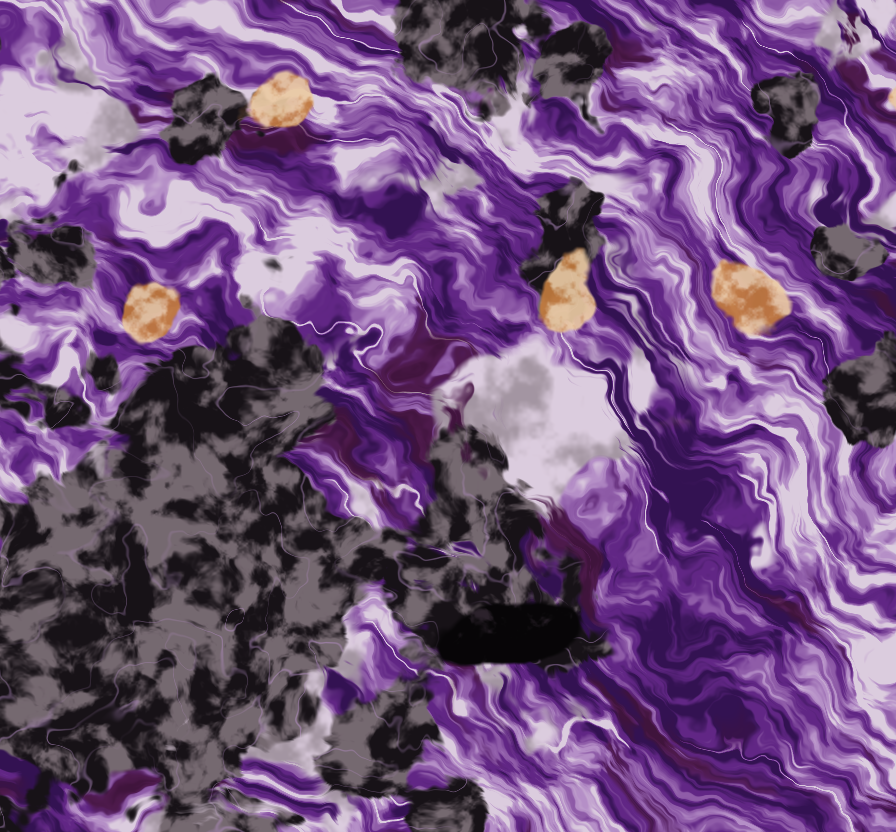
Write a WebGL 1 fragment shader that draws this texture.

```glsl
precision highp float;
// Polished violet stone: silky fibres swirl along a curved diagonal flow, with pale
// veins, milky patches, gritty black clusters and amber grains.
// Warped, stretched noise makes the fibres; jittered cells scatter the inclusions.
uniform vec2 u_resolution;
#define SWIRL 0.20
#define FIBRE_CONTRAST 1.75
#define VEIN_STRENGTH 0.75
#define CLUSTER_CENTER vec2(0.23, 0.25)
#define CLUSTER_SIZE vec2(0.29, 0.27)
#define MILK_CENTER vec2(0.40, 0.26)
#define LENS_CENTER vec2(0.61, 0.237)
#define DARK_CHANCE 0.42
#define GRAIN_CHANCE 0.55

const vec3 INK = vec3(0.20, 0.07, 0.32);
const vec3 VIOLET = vec3(0.38, 0.15, 0.52);
const vec3 ORCHID = vec3(0.56, 0.36, 0.66);
const vec3 LILAC = vec3(0.71, 0.56, 0.78);
const vec3 PALE = vec3(0.86, 0.80, 0.87);
const vec3 MAROON = vec3(0.27, 0.08, 0.20);
const vec3 BLACK = vec3(0.09, 0.07, 0.09);
const vec3 GREY = vec3(0.46, 0.41, 0.44);
const vec3 AMBER = vec3(0.76, 0.48, 0.24);
const vec3 CREAM = vec3(0.92, 0.79, 0.64);

float hash(vec2 p) {
  p = fract(p * vec2(123.34, 456.21));
  p += dot(p, p + 45.32);
  return fract(p.x * p.y);
}
float noise(vec2 p) {
  vec2 i = floor(p), f = fract(p);
  f = f * f * (3.0 - 2.0 * f);
  float low = mix(hash(i), hash(i + vec2(1.0, 0.0)), f.x);
  float high = mix(hash(i + vec2(0.0, 1.0)), hash(i + 1.0), f.x);
  return mix(low, high, f.y);
}
float fbm(vec2 p) {
  float sum = 0.0, amp = 0.533;
  for (int i = 0; i < 4; i++) {
    sum += amp * noise(p);
    p = p * 2.03 + 19.7;
    amp *= 0.5;
  }
  return sum;
}
// Thin bright lines along the middle level of a noise field
float ridge(vec2 p) { return smoothstep(0.9, 1.0, 1.0 - abs(2.0 * noise(p) - 1.0)); }

// Height of the nearest scattered blob: 1 at its center, 0 on its rim
float scatter(vec2 p, float cells, float chance, float radius, float seed) {
  float best = -1.0;
  for (int n = 0; n < 9; n++) {
    float k = float(n);
    vec2 id = floor(p * cells) + vec2(mod(k, 3.0), floor(k / 3.0)) - 1.0;
    vec2 key = id + seed;
    vec2 center = (id + 0.2 + 0.6 * vec2(hash(key + 3.1), hash(key + 7.7))) / cells;
    float size = radius * (0.65 + 0.7 * hash(key + 11.3));
    if (hash(key) < chance) best = max(best, 1.0 - length(p - center) / size);
  }
  return best;
}
vec3 fibreColor(float t) {
  vec3 c = mix(INK, VIOLET, smoothstep(0.0, 0.30, t));
  c = mix(c, ORCHID, smoothstep(0.36, 0.56, t));
  c = mix(c, LILAC, smoothstep(0.58, 0.74, t));
  return mix(c, PALE, smoothstep(0.76, 0.94, t));
}
void main() {
  vec2 p = gl_FragCoord.xy / u_resolution.y;
  // Curved flow: shallow at the left, steep at the right, with small curls
  vec2 warp = vec2(fbm(p * 4.0 + 3.0), fbm(p * 4.0 + 17.0)) - 0.5;
  vec2 curl = vec2(fbm(p * 11.0 + 29.0), fbm(p * 11.0 + 41.0)) - 0.5;
  vec2 q = p + SWIRL * warp + 0.09 * curl;
  vec2 flow = vec2(q.x - 0.6 * q.y, q.y + 0.4 * q.x + 0.35 * q.x * q.x);

  // Violet fibres in three scales
  float broad = fbm(flow * vec2(3.0, 9.0) + 5.0) - 0.5;
  float fibre = fbm(flow * vec2(12.0, 42.0) + 13.0) - 0.5;
  float fine = noise(flow * vec2(42.0, 125.0)) - 0.5;
  float tone = 0.46 + 1.2 * broad + FIBRE_CONTRAST * fibre + 0.32 * fine;
  tone += 0.12 * (1.0 - smoothstep(0.1, 0.7, p.x));
  float vein = ridge(flow * vec2(5.0, 25.0) + 8.0);
  vein *= smoothstep(0.48, 0.68, noise(flow * vec2(8.0, 14.0) + 23.0));
  vec3 color = fibreColor(tone + VEIN_STRENGTH * vein);
  float stain = smoothstep(0.60, 0.72, fbm(flow * vec2(4.0, 13.0) + 61.0));
  color = mix(color, MAROON, 0.7 * stain * (1.0 - smoothstep(0.3, 0.6, tone)));

  // Milky patches, densest around the lower middle
  float cloud = fbm(p * 8.0 + 1.5 * warp + 31.0) - 0.5;
  float nearMilk = 1.0 - smoothstep(0.10, 0.50, length(p - MILK_CENTER));
  float milk = smoothstep(0.10, 0.17, cloud + 0.13 * nearMilk - 0.03);
  vec3 milkColor = mix(mix(GREY, PALE, 0.45), PALE, smoothstep(0.3, 0.6, fbm(p * 22.0)));
  color = mix(color, milkColor, milk * smoothstep(0.12, 0.38, tone));

  // Gritty black clusters with hairline cracks
  float rough = fbm(p * 17.0 + 53.0) - 0.5;
  vec2 bent = p + 0.10 * curl;
  float cluster = 1.0 - length((p - CLUSTER_CENTER) / CLUSTER_SIZE);
  cluster += 2.6 * (fbm(p * 9.0 + 71.0) - 0.5);
  float spots = scatter(bent, 5.0, DARK_CHANCE, 0.062, 37.0) + 1.3 * rough;
  float dark = smoothstep(0.0, 0.14, max(cluster, spots) + 0.5 * fibre);
  float grit = fbm(p * 42.0 + 2.0 * curl) + 0.5 * cloud;
  vec3 darkColor = mix(BLACK, GREY, smoothstep(0.40, 0.68, grit));
  darkColor = mix(darkColor, LILAC, 0.55 * ridge(bent * 30.0) * noise(p * 18.0 + 9.0));
  color = mix(color, darkColor, dark);

  // One solid, tilted black lens
  vec2 l = p - LENS_CENTER + 0.03 * curl;
  l = vec2(l.x + 0.15 * l.y, l.y - 0.15 * l.x) / vec2(0.10, 0.043);
  float lens = 1.0 - smoothstep(0.92, 1.06, length(l) + 0.4 * rough);
  color = mix(color, BLACK * (0.3 + 1.6 * smoothstep(0.55, 0.8, grit)), lens);

  // Amber grains in the upper part
  float grain = scatter(p + 0.05 * curl, 4.0, GRAIN_CHANCE, 0.038, 83.0) + 0.9 * rough;
  grain = smoothstep(0.0, 0.14, grain) * smoothstep(0.48, 0.54, p.y);
  vec3 grainColor = mix(AMBER, CREAM, smoothstep(0.35, 0.65, fbm(p * 48.0 + 7.0)));
  gl_FragColor = vec4(mix(color, grainColor, 0.92 * grain), 1.0);
}
```
